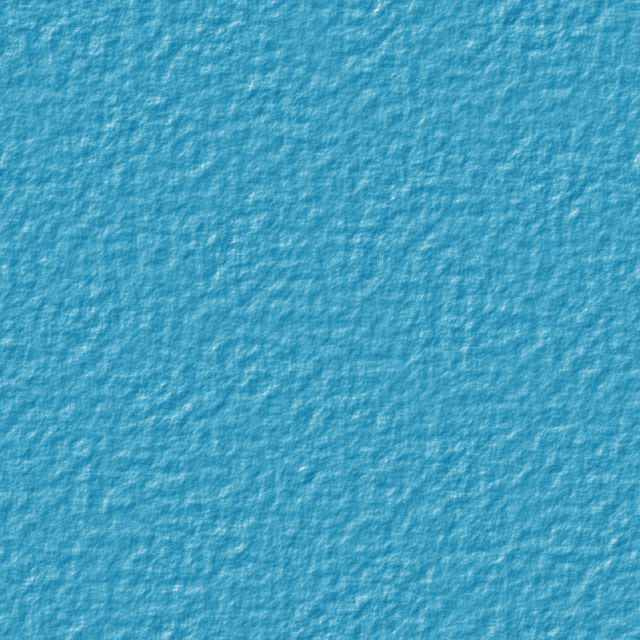
Write a Shadertoy shader that draws this texture.

```glsl
#define MID_COLOR vec3(0.248, 0.628, 0.757)
#define TONE_RANGE vec3(0.34, 0.094, 0.055)
#define LIGHT_DIR vec2(-0.66, 0.75)
#define BUMP_SCALE 40.0
#define OCTAVES 4
#define ROUGHNESS 0.43
#define RELIEF 0.9
#define PATCH_SCALE 9.0
#define PATCH_DEPTH 0.35
#define EMBOSS_STEP 0.0006

// Integer hash giving a random angle per lattice cell
float hashAngle(ivec2 cell) {
    uvec2 q = uvec2(cell + 4096) * uvec2(1597334673u, 3812015801u);
    uint n = (q.x ^ q.y) * 1597334673u;
    n = (n ^ (n >> 15)) * 2246822519u;
    n ^= n >> 13;
    return float(n >> 8) * (6.2831853 / 16777216.0);
}

float cornerSlope(ivec2 cell, ivec2 corner, vec2 local) {
    float angle = hashAngle(cell + corner);
    return dot(vec2(cos(angle), sin(angle)), local - vec2(corner));
}

float gradientNoise(vec2 p) {
    ivec2 cell = ivec2(floor(p));
    vec2 f = fract(p);
    vec2 w = f * f * f * (f * (f * 6.0 - 15.0) + 10.0);
    float low = mix(cornerSlope(cell, ivec2(0, 0), f), cornerSlope(cell, ivec2(1, 0), f), w.x);
    float high = mix(cornerSlope(cell, ivec2(0, 1), f), cornerSlope(cell, ivec2(1, 1), f), w.x);
    return mix(low, high, w.y);
}

// Rough plaster: every octave adds nearly equal slope
float surfaceHeight(vec2 uv) {
    float height = 0.0;
    float frequency = BUMP_SCALE;
    float amplitude = 1.0 / BUMP_SCALE;
    for (int i = 0; i < OCTAVES; i++) {
        height += amplitude * gradientNoise(uv * frequency + float(i) * vec2(17.3, 41.7));
        frequency *= 2.0;
        amplitude *= ROUGHNESS;
    }
    return height;
}

void mainImage(out vec4 fragColor, in vec2 fragCoord) {
    vec2 uv = fragCoord / iResolution.y;

    // Slope towards the light
    vec2 offset = LIGHT_DIR * EMBOSS_STEP;
    float slope = (surfaceHeight(uv - offset) - surfaceHeight(uv + offset)) / (2.0 * EMBOSS_STEP);

    // Calm and rough patches
    float patchGain = 1.0 + PATCH_DEPTH * gradientNoise(uv * PATCH_SCALE);
    float light = RELIEF * patchGain * slope;

    // Exponential tone: soft shadows, rare bright glints
    vec3 color = MID_COLOR * exp(TONE_RANGE * light);
    fragColor = vec4(min(color, 1.0), 1.0);
}
```
